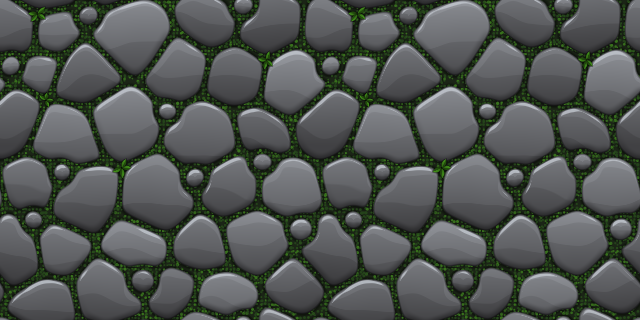
This texture is drawn by a Shadertoy shader. Its source:

```glsl
const vec2 GRID = vec2(5.0, 6.0);      // stones per repeat, even row count
const float JITTER = 0.56;
const float SIZE_SPREAD = 0.010;
const float GAP = 0.0075;              // half width of the joints
const float ROUNDING = 0.012;
const float WARP = 0.012;
const float PEBBLE_SHARE = 0.24;
const float SPROUT_SHARE = 0.25;
const float LEAF_LENGTH = 0.034;
const float LEAF_WIDTH = 0.0075;
const vec3 STONE_DARK = vec3(0.255, 0.255, 0.265);
const vec3 STONE_LIGHT = vec3(0.54, 0.55, 0.572);
const vec3 GLOSS = vec3(0.76, 0.78, 0.81);
const vec3 SOIL = vec3(0.085, 0.115, 0.07);
const vec3 MOSS_DARK = vec3(0.14, 0.26, 0.10);
const vec3 MOSS_LIGHT = vec3(0.22, 0.44, 0.11);
const vec3 LEAF = vec3(0.25, 0.54, 0.10);

struct Stone { float depth; vec2 outward; vec2 center; float radius; float seed; };

float hash(vec2 p, float salt) {
    return fract(sin(dot(p, vec2(127.1, 311.7)) + salt * 74.7) * 43758.5453);
}

// Value noise that repeats once per unit
float noise(vec2 p, float cells) {
    p *= cells;
    vec2 i = floor(p), f = fract(p);
    f = f * f * (3.0 - 2.0 * f);
    vec2 a = mod(i, cells), b = mod(i + 1.0, cells);
    return mix(mix(hash(a, 0.0), hash(vec2(b.x, a.y), 0.0), f.x),
               mix(hash(vec2(a.x, b.y), 0.0), hash(b, 0.0), f.x), f.y);
}

float coverage(float d) {
    return clamp(0.5 - d * iResolution.y, 0.0, 1.0);
}

// Stone seed: position and weight, in staggered rows
vec3 site(vec2 id) {
    vec2 w = mod(id, GRID);
    vec2 jitter = (vec2(hash(w, 1.0), hash(w, 2.0)) - 0.5) * JITTER;
    vec2 pos = id + 0.5 + vec2(0.5 * mod(id.y, 2.0), 0.0) + jitter;
    return vec3(pos / GRID, (hash(w, 3.0) - 0.5) * SIZE_SPREAD);
}

// Point where three neighbouring stones meet
vec2 joint(vec2 id) {
    vec3 a = site(id), b = site(id + vec2(1.0, 0.0));
    vec3 c = site(id + vec2(mod(id.y, 2.0), 1.0));
    vec2 u = 2.0 * (b.xy - a.xy), v = 2.0 * (c.xy - a.xy);
    float base = dot(a.xy, a.xy) - a.z;
    float r = dot(b.xy, b.xy) - b.z - base;
    float s = dot(c.xy, c.xy) - c.z - base;
    return vec2(r * v.y - s * u.y, u.x * s - v.x * r) / (u.x * v.y - u.y * v.x);
}

// Weighted Voronoi cell with softened corners, and pebbles in some joints
Stone findStone(vec2 p) {
    vec2 cell = floor(p * GRID), nearId = cell;
    vec3 near = vec3(0.0);
    float best = 1e5;
    for (int k = 0; k < 25; k++) {
        vec2 id = cell + vec2(k % 5 - 2, k / 5 - 2);
        vec3 s = site(id);
        float power = dot(p - s.xy, p - s.xy) - s.z;
        if (power < best) { best = power; near = s; nearId = id; }
    }
    float sum = 0.0;
    vec2 slope = vec2(0.0);
    for (int k = 0; k < 25; k++) {
        vec2 id = nearId + vec2(k % 5 - 2, k / 5 - 2);
        if (id == nearId) continue;
        vec3 s = site(id);
        float span = length(s.xy - near.xy);
        float e = exp(-(dot(p - s.xy, p - s.xy) - s.z - best) / (2.0 * span * ROUNDING));
        sum += e;
        slope += e * (s.xy - near.xy) / span;
    }
    Stone pebble = Stone(-1.0, vec2(0.0), p, 1.0, 0.0);
    for (int k = 0; k < 16; k++) {
        vec2 id = cell + vec2(k % 4 - 2, k / 4 - 2), w = mod(id, GRID);
        if (hash(w, 5.0) < 1.0 - PEBBLE_SHARE) continue;
        vec2 v = joint(id), away = p - v;
        float radius = mix(0.018, 0.036, hash(w, 6.0)), len = length(away) + 1e-5;
        float e = exp((radius + GAP - len) / ROUNDING);
        sum += e;
        slope -= e * away / len;
        if (len < radius + GAP)
            pebble = Stone(radius + GAP - len, away / len, v, radius, hash(w, 7.0));
    }
    if (pebble.depth > 0.0) return pebble;
    return Stone(-ROUNDING * log(sum), slope / sum, near.xy, 0.085, hash(mod(nearId, GRID), 4.0));
}

vec3 shadeStone(Stone s, vec2 p) {
    float inset = s.depth - GAP, up = s.outward.y;
    float height = (p.y - s.center.y) / s.radius;
    float wave = noise(p + s.seed, 9.0);
    float tone = 0.52 + 0.26 * height + 0.42 * (s.seed - 0.5);
    // Hard-edged facets
    tone += 0.15 * coverage(inset - (0.012 + 0.032 * wave) * up);
    tone -= 0.13 * coverage((height + 0.9 * wave - 0.25) * s.radius);
    vec3 col = mix(STONE_DARK, STONE_LIGHT, clamp(tone, 0.0, 1.1));
    // Shaded lower rim and dark outline
    col *= 1.0 - 0.38 * (1.0 - smoothstep(0.0, 0.024, inset)) * smoothstep(0.0, 0.9, -up);
    col *= mix(0.5, 1.0, smoothstep(0.0, 0.006, inset));
    // Gloss stroke under the upper rim
    float stroke = 0.0065 * smoothstep(0.3, 0.95, up - 0.2 * s.outward.x)
                 * smoothstep(0.2, 0.7, noise(p, 17.0)) - 0.0015;
    return mix(col, GLOSS, 0.8 * coverage(abs(inset - 0.0085) - stroke));
}

vec3 shadeMoss(vec2 p, float depth) {
    vec3 col = SOIL * mix(1.25, 0.65, smoothstep(-0.004, GAP, depth));
    for (float layer = 0.0; layer < 2.0; layer++) {
        float cells = 73.0 + 18.0 * layer;
        vec2 id = mod(floor(p * cells), cells);
        vec2 shift = (vec2(hash(id, 8.0 + layer), hash(id, 10.0 + layer)) - 0.5) * 0.35;
        float radius = mix(0.2, 0.4, hash(id, 12.0)) * step(0.3, hash(id, 14.0 + layer));
        float dot_ = (length(fract(p * cells) - 0.5 - shift) - radius) / cells;
        vec3 tint = mix(MOSS_DARK, MOSS_LIGHT, smoothstep(0.45, 0.9, hash(id, 16.0)));
        col = mix(col, tint, coverage(dot_) * step(0.01, radius));
    }
    return col;
}

// Fans of pointed leaves growing from some joints
vec3 addSprouts(vec3 col, vec2 p) {
    vec2 cell = floor(p * GRID);
    for (int k = 0; k < 16; k++) {
        vec2 id = cell + vec2(k % 4 - 2, k / 4 - 2), w = mod(id, GRID);
        if (hash(w, 5.0) > SPROUT_SHARE) continue;
        vec2 root = p - joint(id);
        float scale = mix(0.7, 1.2, hash(w, 18.0));
        for (float n = 0.0; n < 4.0; n++) {
            float angle = 6.28 * hash(w, 19.0) + n * 1.35 + 0.6 * hash(w, 20.0 + n);
            vec2 axis = vec2(cos(angle), sin(angle));
            vec2 q = vec2(dot(root, axis), dot(root, vec2(-axis.y, axis.x))) / scale;
            float t = q.x / LEAF_LENGTH;
            float d = (abs(q.y) - LEAF_WIDTH * 4.0 * t * (1.0 - t)) * scale;
            col *= 1.0 - 0.45 * (1.0 - smoothstep(0.0, 0.006, d));
            vec3 tint = LEAF * mix(0.6, 1.0, smoothstep(-0.001, 0.001, q.y)) * (0.7 + 0.4 * t);
            col = mix(col, tint, coverage(d));
        }
    }
    return col;
}

void mainImage(out vec4 fragColor, in vec2 fragCoord) {
    vec2 p = fragCoord / iResolution.y;
    vec2 q = p + WARP * (vec2(noise(p, 11.0), noise(p + 0.37, 11.0)) - 0.5);
    Stone stone = findStone(q);
    vec3 col = mix(shadeMoss(p, stone.depth), shadeStone(stone, q), coverage(GAP - stone.depth));
    fragColor = vec4(addSprouts(col, q), 1.0);
}
```
